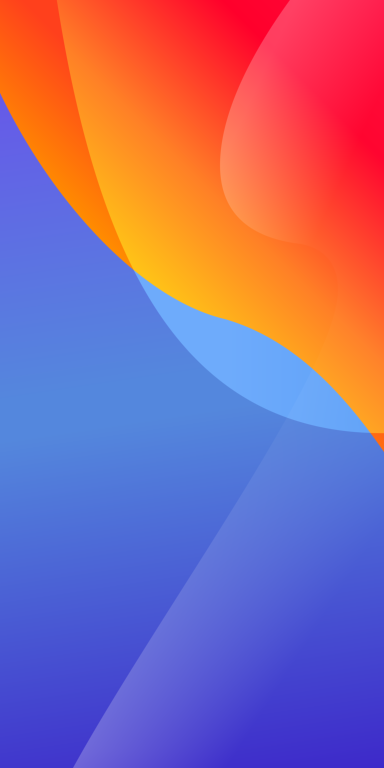
Write a WebGL 1 fragment shader that draws this background.

```glsl
precision highp float;
// Overlapping translucent waves: a red-to-amber sheet over a blue field.

uniform vec2 u_resolution;

// Signed distance to a cubic Bezier that advances along x; positive on the larger-y side.
float edge(vec2 p, vec2 a, vec2 b, vec2 c, vec2 d) {
  float t = 0.5;
  float stride = 0.25;
  vec2 point, tangent;
  for (int i = 0; i < 18; i++) {
    float s = 1.0 - t;
    point = s * s * s * a + 3.0 * s * s * t * b + 3.0 * s * t * t * c + t * t * t * d;
    tangent = s * s * (b - a) + 2.0 * s * t * (c - b) + t * t * (d - c);
    t += point.x < p.x ? stride : -stride;
    stride *= 0.5;
  }
  return dot(p - point, normalize(vec2(-tangent.y, tangent.x)));
}

// Coverage of the positive side, softened over about one pixel.
float cover(float d) {
  float soft = 0.75 / u_resolution.x;
  return smoothstep(-soft, soft, d);
}

// Linear ramp from 0 at a to 1 at b.
float ramp(float a, float b, float x) {
  return clamp((x - a) / (b - a), 0.0, 1.0);
}

// Lower border of the warm sheet.
float sheetEdge(vec2 p) {
  if (p.x < 0.586)
    return edge(p, vec2(0.0, 0.242), vec2(0.138, 0.531), vec2(0.372, 0.781), vec2(0.586, 0.831));
  return edge(p, vec2(0.586, 0.831), vec2(0.755, 0.88), vec2(0.885, 1.01), vec2(1.0, 1.177));
}

// S-shaped fold running down the canvas; q holds (y, x).
float foldEdge(vec2 q) {
  if (q.x < 0.43)
    return edge(q, vec2(0.0, 0.755), vec2(0.143, 0.651), vec2(0.299, 0.573), vec2(0.43, 0.573));
  if (q.x < 0.635)
    return edge(q, vec2(0.43, 0.573), vec2(0.56, 0.573), vec2(0.62, 0.656), vec2(0.635, 0.781));
  if (q.x < 0.755)
    return edge(q, vec2(0.635, 0.781), vec2(0.646, 0.846), vec2(0.688, 0.88), vec2(0.755, 0.88));
  return edge(q, vec2(0.755, 0.88), vec2(0.964, 0.88), vec2(1.589, 0.417), vec2(2.0, 0.19));
}

void main() {
  // x spans 0..1 rightwards, y spans 0..2 downwards from the top.
  vec2 p = gl_FragCoord.xy / u_resolution * vec2(1.0, 2.0);
  p.y = 2.0 - p.y;

  float sheet = 1.0 - cover(sheetEdge(p));
  float bowl = 1.0 - cover(edge(p, vec2(0.148, 0.0), vec2(0.255, 0.682),
                                vec2(0.474, 1.13), vec2(1.0, 1.128)));
  float fold = cover(foldEdge(p.yx));

  // Blue field: violet, azure, then indigo.
  float fall = p.y + 0.15 * p.x;
  vec3 cool = mix(vec3(0.40, 0.35, 0.91), vec3(0.33, 0.53, 0.865), ramp(0.25, 1.05, fall));
  cool = mix(cool, vec3(0.24, 0.16, 0.79), ramp(1.15, 2.15, fall));

  // Pale lens where the bowl overlaps the field.
  vec3 lens = mix(vec3(0.43, 0.67, 0.985), vec3(0.37, 0.63, 0.97), ramp(0.6, 1.0, p.x));
  cool = mix(cool, lens, bowl);

  // Sheen along the fold in the blue field.
  float coolSheen = mix(0.04, 0.25, ramp(1.1, 1.95, p.y)) * (1.0 - ramp(1.46, 1.87, p.x + 0.64 * p.y));
  cool = mix(cool, vec3(1.0), fold * coolSheen);

  // Warm sheet: diagonal gradients, brighter inside the bowl.
  float rise = p.x - p.y;
  vec3 outer = mix(vec3(1.0, 0.55, 0.0), vec3(1.0, 0.25, 0.11), ramp(-0.36, 0.06, rise));
  vec3 inner = mix(vec3(1.0, 0.76, 0.09), vec3(1.0, 0.50, 0.15), ramp(-0.34, 0.05, rise));
  inner = mix(inner, vec3(1.0, 0.0, 0.17), ramp(0.05, 0.58, rise));
  inner = mix(inner, vec3(1.0, 0.04, 0.24), ramp(0.58, 1.0, rise));
  vec3 warm = mix(outer, inner, bowl);

  // Rosy sheen along the fold in the warm sheet.
  float warmSheen = 0.02 + 0.22 * (1.0 - ramp(0.77, 1.1, p.x + 0.45 * p.y));
  warm = mix(warm, vec3(1.0), fold * warmSheen);

  gl_FragColor = vec4(mix(cool, warm, sheet), 1.0);
}
```
